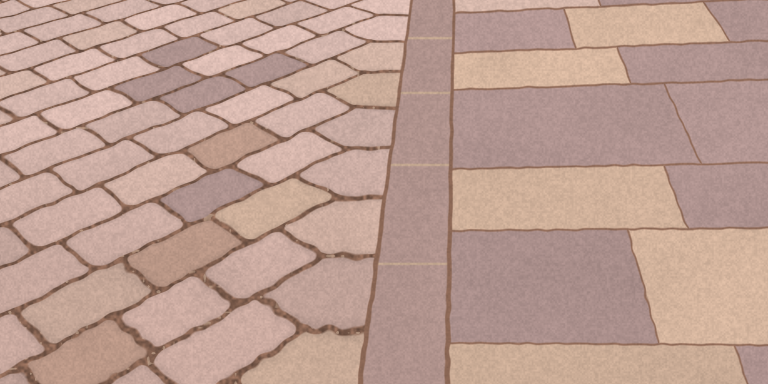
Write a WebGL 1 fragment shader that draws this texture.

```glsl
precision highp float;
uniform vec2 u_resolution;

const vec3 GREY = vec3(0.685, 0.575, 0.56);
const vec3 BEIGE = vec3(0.83, 0.705, 0.615);
const vec3 BROWN = vec3(0.725, 0.585, 0.515);
const vec3 SOIL = vec3(0.50, 0.37, 0.305);

float hash(vec2 p) {
  vec3 q = fract(vec3(p.xyx) * 0.1031);
  q += dot(q, q.yzx + 33.33);
  return fract((q.x + q.y) * q.z);
}

float noise(vec2 p) {
  vec2 i = floor(p);
  vec2 f = fract(p);
  f = f * f * (3.0 - 2.0 * f);
  float low = mix(hash(i), hash(i + vec2(1.0, 0.0)), f.x);
  float high = mix(hash(i + vec2(0.0, 1.0)), hash(i + 1.0), f.x);
  return mix(low, high, f.y);
}

float isCell(vec2 cell, float course, float stone) {
  return step(length(cell - vec2(course, stone)), 0.5);
}

// Diagonal setts whose end stones turn square to the kerb
vec3 setts(vec2 p, vec2 ground, float depth, float pixel) {
  const float KINK = -0.222;
  const float WIDTH = 0.1597;
  const float FIRST = -2.692;
  vec2 wobble = vec2(noise(p * 28.0), noise(p * 28.0 + 71.0)) - 0.5;
  float across = min(ground.x, KINK) - 2.448 * ground.y + wobble.x * 0.014;
  float row = (across - FIRST) / WIDTH;
  float course = floor(row);
  float rowEdge = min(fract(row), 1.0 - fract(row)) * WIDTH;

  // Joints are counted leftwards from each course's end stone
  float turn = (KINK - FIRST - WIDTH * (course + 1.0)) / 2.448;
  float along = KINK + 2.865 * turn - ground.x - 2.865 * ground.y;
  along += wobble.y * 0.016;
  float spacing = mix(0.245, 0.205, isCell(vec2(course, 0.0), 5.0, 0.0));
  float index = max(along / (spacing + 0.03), 1.0 + (along - spacing - 0.03) / spacing);
  float stone = max(floor(index), -1.0);
  float part = index - stone;
  float endEdge = min(part, 1.0 - part) * spacing;
  if (stone < 0.0) endEdge = max(-along, 0.0);

  vec2 cell = vec2(course, stone);
  float tone = hash(cell + 41.0);
  vec3 color = mix(vec3(0.845, 0.725, 0.69), vec3(0.775, 0.65, 0.61), smoothstep(0.0, 0.95, p.y));
  color *= 0.95 + 0.09 * tone;
  color = mix(color, BEIGE * 0.97, 0.5 * smoothstep(0.55, 1.0, hash(cell + 87.0)));

  float grey = isCell(cell, 3.0, 1.0) + isCell(cell, 0.0, 1.0) + isCell(cell, 0.0, 2.0)
    + isCell(cell, -1.0, 3.0) + isCell(cell, -2.0, 3.0);
  float brown = isCell(cell, 2.0, 1.0) + isCell(cell, 4.0, 1.0) + isCell(cell, 5.0, 2.0);
  float beige = isCell(cell, 4.0, 0.0) + isCell(cell, 2.0, -1.0) + isCell(cell, 7.0, -1.0);
  color = mix(color, GREY * 0.97, grey * 0.9);
  color = mix(color, BROWN, brown * 0.85);
  color = mix(color, BEIGE * 0.96, beige * 0.8);

  // Rounded corners, worn rims and gritty gaps
  const float ROUND = 0.026;
  float inset = ROUND - length(max(ROUND - vec2(rowEdge, endEdge), 0.0));
  color *= 0.94 + 0.06 * smoothstep(0.007, 0.024, inset);
  float grit = noise(p * 120.0);
  vec3 gap = SOIL * (0.78 + 0.45 * grit);
  gap = mix(gap, vec3(0.78, 0.67, 0.58), 0.6 * smoothstep(0.82, 0.95, noise(p * 75.0)));
  float soft = 2.0 * pixel / depth;
  return mix(gap, color, smoothstep(0.0065 - soft, 0.0065 + soft, inset));
}

// One row of slabs, split at two ground positions
void layRow(inout vec3 color, vec2 q, float depth, float pixel, vec2 span, vec2 splits,
            vec3 left, vec3 middle, vec3 right) {
  if (q.y < span.x || q.y >= span.y) return;
  vec3 face = q.x < splits.x ? left : (q.x < splits.y ? middle : right);
  float side = min(abs(q.x - splits.x), abs(q.x - splits.y)) * depth;
  float edge = min(min(q.y - span.x, span.y - q.y), side);
  color = mix(SOIL * 1.12, face, smoothstep(0.0025 - pixel, 0.0025 + pixel, edge));
}

vec3 slabs(vec2 p, float x, float depth, float pixel) {
  float wobble = (noise(p * 40.0) - 0.5) * 0.004;
  float y = p.y + (p.x - 1.177) * (0.045 - 0.0576 * p.y) + wobble;
  vec2 q = vec2(x + wobble, y);
  vec3 pale = vec3(0.84, 0.72, 0.67);
  vec3 color = GREY;
  layRow(color, q, depth, pixel, vec2(-1.0, 0.034), vec2(0.376, 9.0), pale, GREY, GREY);
  layRow(color, q, depth, pixel, vec2(0.034, 0.138), vec2(0.276, 0.662), GREY * 1.03, BEIGE, GREY);
  layRow(color, q, depth, pixel, vec2(0.138, 0.234), vec2(0.379, 9.0), BEIGE * 1.01, GREY, GREY);
  layRow(color, q, depth, pixel, vec2(0.234, 0.440), vec2(0.453, 9.0), GREY, GREY * 1.02, GREY);
  layRow(color, q, depth, pixel, vec2(0.440, 0.6015), vec2(0.382, 9.0), BEIGE * 0.98, GREY, GREY);
  layRow(color, q, depth, pixel, vec2(0.6015, 0.893), vec2(0.28, 9.0), GREY * 0.97, BEIGE, GREY);
  layRow(color, q, depth, pixel, vec2(0.893, 2.0), vec2(0.384, 9.0), BEIGE * 0.95, GREY, GREY);
  return color;
}

vec3 kerb(float distanceBack, float depth, float pixel) {
  float block = (distanceBack - 0.6106) / 0.114;
  float edge = abs(fract(block + 0.5) - 0.5) * 0.114 * depth * depth;
  vec3 face = vec3(0.69, 0.575, 0.55) * (0.98 + 0.04 * hash(vec2(floor(block), 5.0)));
  return mix(vec3(0.76, 0.65, 0.56), face, smoothstep(0.003 - pixel, 0.003 + pixel, edge));
}

void main() {
  vec2 p = gl_FragCoord.xy / u_resolution.y;
  p.y = 1.0 - p.y;
  float pixel = 1.0 / u_resolution.y;

  // Perspective ground plane with its horizon above the canvas
  float depth = p.y + 0.9505;
  vec2 ground = vec2((p.x - 1.2005) / depth, 1.0 / depth);
  float soft = pixel / depth;
  float x = ground.x + (noise(p * 35.0) - 0.5) * 0.003;

  vec3 color = setts(p, ground, depth, pixel);
  color = mix(color, kerb(ground.y, depth, pixel), smoothstep(-0.135 - soft, -0.135 + soft, x));
  color = mix(color, slabs(p, ground.x, depth, pixel), smoothstep(-0.019 - soft, -0.019 + soft, x));
  float seam = min(abs(x + 0.135), abs(x + 0.019));
  color = mix(SOIL * 1.08, color, smoothstep(0.0035 - soft, 0.0035 + soft, seam));

  // Mottling and stone grain
  float stain = noise(p * 7.0) + 0.5 * noise(p * 19.0) - 0.75;
  float grain = noise(p * 230.0) + 0.6 * noise(p * 105.0 + 13.0) - 0.8;
  color *= 1.0 + 0.035 * stain + 0.085 * grain;
  gl_FragColor = vec4(color, 1.0);
}
```
